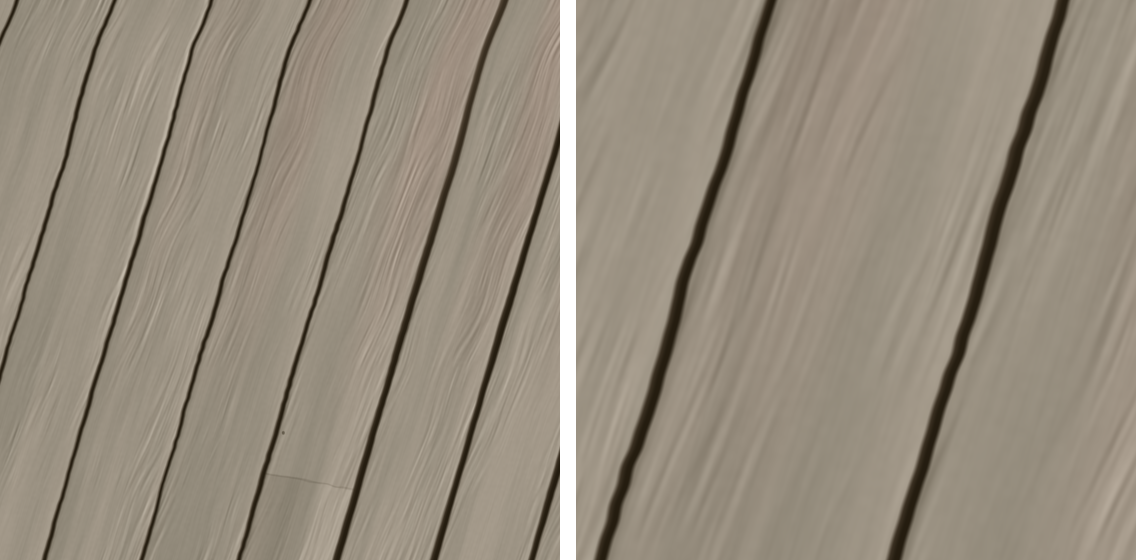
Left: the whole. Right: its middle third, enlarged.
A WebGL 2 fragment shader for this texture:

```glsl
#version 300 es
precision highp float;

uniform vec2 u_resolution;
out vec4 fragColor;

float hash(vec2 p) {
    vec3 q = fract(vec3(p.xyx) * 0.1031);
    q += dot(q, q.yzx + 33.33);
    return fract((q.x + q.y) * q.z);
}

float noise(vec2 p) {
    vec2 i = floor(p), f = fract(p);
    f = f * f * (3.0 - 2.0 * f);
    return mix(mix(hash(i), hash(i + vec2(1, 0)), f.x),
               mix(hash(i + vec2(0, 1)), hash(i + vec2(1, 1)), f.x), f.y);
}

float fbm(vec2 p) {
    float sum = 0.0, gain = 0.5;
    for (int i = 0; i < 4; i++) {
        sum += gain * noise(p);
        p = p * 2.03 + 17.7;
        gain *= 0.5;
    }
    return sum / 0.9375;
}

// Raised fibres, long along the board and slightly skewed to it
float fibre(vec2 board) {
    vec2 q = vec2(board.x * 26.0 - board.y * 14.0, board.y * 13.0);
    q.x += 2.0 * noise(board * vec2(4.0, 9.0));
    return noise(q + 60.0) + 0.5 * noise(q * vec2(2.1, 1.7) + 90.0);
}

void main() {
    vec2 uv = gl_FragCoord.xy / u_resolution;
    float pixel = 1.0 / u_resolution.x;

    // Slanted board coordinates: x counts boards, y runs up the canvas
    float lean = 0.285 * uv.y + 0.015 * uv.y * uv.y;
    lean -= 0.007 * smoothstep(0.7, 0.9, uv.y) * (1.0 - smoothstep(0.9, 1.0, uv.y));
    vec2 board = vec2((uv.x - 0.078 - lean) / 0.1743, uv.y);
    float id = floor(board.x), across = fract(board.x);
    vec2 local = vec2(across + id * 7.0 + 40.0, board.y);

    // Faded wood, warmer in long stains
    float tone = fbm(local * vec2(2.5, 3.0));
    float streak = fbm(local * vec2(9.0, 1.6) + 20.0);
    float shade = 0.5 + 1.3 * (tone - 0.5) + 1.2 * (streak - 0.5);
    shade += 0.35 * (across - 0.5) + 0.3 * (hash(vec2(id + 9.0, 3.0)) - 0.5);
    vec3 wood = mix(vec3(0.57, 0.54, 0.48), vec3(0.64, 0.60, 0.54), clamp(shade, 0.0, 1.0));
    float stainCentre = id < 2.0 ? 0.25 : 0.7;
    float stain = smoothstep(0.4, 0.05, abs(across - stainCentre + 0.3 * (tone - 0.5)));
    stain *= smoothstep(0.15, 0.8, uv.y) * smoothstep(-1.0, 1.5, id);
    wood += stain * vec3(0.012, -0.012, -0.008);

    // Weathered patches where the grain catches the light
    float patchy = smoothstep(0.42, 0.65, fbm(local * vec2(3.0, 4.0) + 8.0));
    patchy = max(patchy, 0.8 * stain);
    vec2 cell = vec2(local.x, local.y);
    float relief = fibre(cell) - fibre(cell + vec2(0.018, -0.006));
    wood += relief * (0.015 + 0.085 * patchy);
    wood += 0.012 * (noise(local * vec2(75.0, 12.0)) - 0.5);
    wood += 0.010 * (noise(uv * 190.0) - 0.5);

    // Butt joint and a small knot on one board
    float joint = uv.y - 0.157 + 0.033 * across + 0.004 * (noise(uv * 60.0) - 0.5);
    float jointed = step(1.5, id) * step(id, 2.5);
    wood += jointed * (1.0 - smoothstep(-pixel, pixel, joint)) * mix(-0.035, 0.025, smoothstep(0.3, 0.8, across));
    wood -= jointed * 0.06 * smoothstep(0.003, 0.0, abs(joint));
    float knot = length((uv - vec2(0.506, 0.227)) * vec2(1.0, 0.8));
    wood -= 0.22 * smoothstep(0.004, 0.001, knot);

    // Gaps between boards: thin on the left, wider on the right
    float gapId = floor(board.x + 0.5);
    float wide = smoothstep(1.5, 3.0, gapId);
    float wobble = 0.0024 * (noise(vec2(gapId * 13.0 + 50.0, uv.y * 26.0)) - 0.5);
    wobble += 0.0012 * (noise(vec2(gapId * 5.0 + 80.0, uv.y * 90.0)) - 0.5);
    float offset = (board.x - gapId) * 0.1743 + wobble * (1.0 - 0.6 * wide);
    float halfWidth = mix(0.0036, 0.0062, wide);
    halfWidth *= 0.85 + 0.3 * noise(vec2(gapId * 3.0 + 20.0, uv.y * 7.0));
    float gap = 1.0 - smoothstep(-0.0012 - pixel, 0.0012 + pixel, abs(offset) - halfWidth);

    // Worn light lip beside a gap, strongest on the second full one
    float lip = smoothstep(0.006, 0.0, abs(offset + halfWidth + 0.004));
    float lipped = 1.0 - smoothstep(0.2, 0.6, abs(gapId));
    wood += lip * (0.02 + 0.085 * lipped * smoothstep(0.2, 0.55, uv.y));
    wood -= 0.05 * smoothstep(0.008, 0.0, abs(offset) - halfWidth) * step(0.0, offset);

    // Brown gap wall fading into deep shadow
    float wall = smoothstep(0.2, -0.9, offset / halfWidth) * 0.6;
    wall += 0.5 * wide * smoothstep(0.3, 0.9, uv.y) * (1.0 - smoothstep(3.2, 3.8, gapId));
    vec3 depth = mix(vec3(0.14, 0.11, 0.06), vec3(0.30, 0.25, 0.19), clamp(wall, 0.0, 1.0));

    fragColor = vec4(mix(wood, depth, gap), 1.0);
}
```
